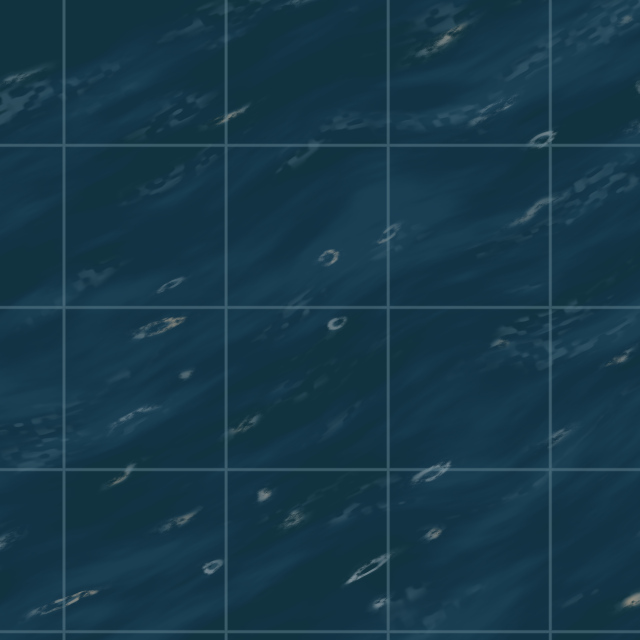
Reproduce this texture procedurally as a Shadertoy shader.

```glsl
#define SEA vec3(0.068, 0.200, 0.268)
#define TROUGH vec3(0.068, 0.200, 0.248)
#define CREST vec3(0.102, 0.246, 0.325)
#define SPRAY vec3(0.230, 0.365, 0.430)
#define COOL_FOAM vec3(0.54, 0.60, 0.63)
#define WARM_FOAM vec3(0.70, 0.63, 0.54)
#define GRID_COLOR vec3(0.40, 0.53, 0.58)
#define GRID_STEP 0.2533
#define GRID_ORIGIN vec2(0.100, 0.013)
#define WIND_ANGLE 0.50
#define FOAM_CELL vec2(0.20, 0.09)
#define FOAM_CHANCE 0.64

float hash(vec2 p) {
    vec3 a = fract(p.xyx * 0.1031);
    a += dot(a, a.yzx + 33.33);
    return fract((a.x + a.y) * a.z);
}

float noise(vec2 p) {
    vec2 i = floor(p), f = fract(p);
    f = f * f * (3.0 - 2.0 * f);
    return mix(mix(hash(i), hash(i + vec2(1, 0)), f.x),
               mix(hash(i + vec2(0, 1)), hash(i + 1.0), f.x), f.y);
}

float fbm(vec2 p) {
    float sum = 0.0, gain = 0.53;
    for (int i = 0; i < 4; i++) {
        sum += gain * noise(p);
        p = p * 2.03 + 17.3;
        gain *= 0.5;
    }
    return sum;
}

mat2 rotation(float a) {
    float c = cos(a), s = sin(a);
    return mat2(c, -s, s, c);
}

// Long soft swells, x along the wind and y across it
vec3 water(vec2 q) {
    q.y += 0.07 * (noise(q * vec2(4.0, 5.0) + 3.7) - 0.5);
    float swell = fbm(q * vec2(3.5, 17.0) + 9.1);
    float ripple = fbm(q * vec2(9.0, 42.0) + 31.0);
    vec3 color = mix(TROUGH, SEA, smoothstep(0.32, 0.46, swell));
    color = mix(color, CREST, smoothstep(0.46, 0.72, 0.7 * swell + 0.3 * ripple));

    // Faint speckled wisps on a few crests
    float wisp = smoothstep(0.60, 0.80, fbm(q * vec2(5.0, 24.0) + 57.0));
    float speckle = smoothstep(0.35, 0.75, noise(q * vec2(75.0, 150.0)));
    return mix(color, SPRAY, 0.6 * wisp * speckle);
}

// Scattered whitecaps: solid or hollow, each with a paler trail
vec3 addFoam(vec3 color, vec2 q) {
    float grain = fbm(q * vec2(62.0, 135.0) + 5.0);
    float wobble = noise(q * vec2(28.0, 45.0) + 71.0) - 0.5;
    vec2 home = floor(q / FOAM_CELL);
    for (int j = -1; j <= 1; j++)
    for (int i = -1; i <= 1; i++) {
        vec2 id = home + vec2(i, j);
        if (hash(id + 4.2) > FOAM_CHANCE) continue;
        vec2 jitter = vec2(hash(id + 11.5), hash(id + 23.8)) - 0.5;
        vec2 d = q - (id + 0.5 + 0.65 * jitter) * FOAM_CELL;
        d = rotation(0.35 * (hash(id + 37.1) - 0.5)) * d;

        float stretch = hash(id + 41.6);
        vec2 size = vec2(mix(0.016, 0.058, stretch * stretch),
                         mix(0.006, 0.012, hash(id + 53.3)));
        d.y += 0.011 * wobble + 3.0 * (hash(id + 61.9) - 0.5) * d.x * d.x;

        float e = length(d / size);
        float solid = 1.0 - smoothstep(0.35, 1.1, e);
        float hollow = 1.0 - smoothstep(0.08, 0.42, abs(e - 0.75));
        float shape = mix(solid, hollow, step(0.58, hash(id + 73.4)));
        float side = hash(id + 83.7) < 0.5 ? -1.0 : 1.0;
        float head = smoothstep(-1.3, 0.8, side * d.x / size.x);
        float strength = mix(0.35, 1.0, hash(id + 97.2));
        float cover = shape * strength * mix(0.4, 1.0, head) * smoothstep(0.22, 0.62, grain);

        float reach = length(d / (size * vec2(1.9, 1.7)));
        float trail = (1.0 - smoothstep(0.2, 1.0, reach)) * smoothstep(0.38, 0.68, grain);
        float warmth = smoothstep(0.35, 0.9, hash(id + 101.3)) * head;
        color = mix(color, SPRAY, 0.55 * trail);
        color = mix(color, mix(COOL_FOAM, WARM_FOAM, warmth), 0.85 * cover);
    }
    return color;
}

// Thin translucent square grid
float gridLines(vec2 p) {
    vec2 cell = fract((p - GRID_ORIGIN) / GRID_STEP + 0.5) - 0.5;
    vec2 line = 1.0 - smoothstep(0.0008, 0.0038, abs(cell) * GRID_STEP);
    return max(line.x, line.y);
}

void mainImage(out vec4 fragColor, in vec2 fragCoord) {
    vec2 p = fragCoord / iResolution.y;
    vec2 q = rotation(WIND_ANGLE) * p + 2.0;
    // The matrix turns the wind axis onto x
    vec3 color = addFoam(water(q), q);
    color = mix(color, GRID_COLOR, 0.48 * gridLines(p));
    fragColor = vec4(color, 1.0);
}
```
